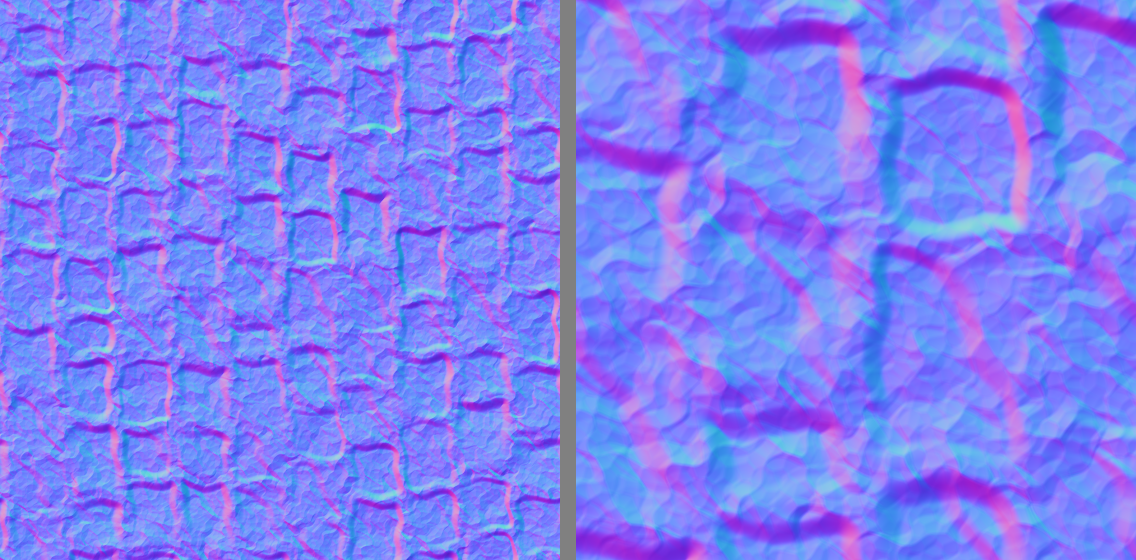
Left, the full canvas; right, a detail of the centre.
Reproduce this texture map procedurally as a WebGL 2 fragment shader.

```glsl
#version 300 es
precision highp float;

uniform vec2 u_resolution;
out vec4 fragColor;

const float TAU = 6.28319;
const vec2 STONES = vec2(10.0, 9.0);

vec2 hash2(vec2 p) {
    return fract(sin(vec2(dot(p, vec2(127.1, 311.7)), dot(p, vec2(269.5, 183.3)))) * 43758.5);
}

// Squared distance to the nearest jittered point, tiling over the canvas
float cellular(vec2 p, float count) {
    p *= count;
    vec2 cell = floor(p);
    float nearest = 4.0;
    for (int y = -1; y <= 1; y++) {
        for (int x = -1; x <= 1; x++) {
            vec2 c = cell + vec2(x, y);
            vec2 d = c + hash2(mod(c, count) + count) - p;
            nearest = min(nearest, dot(d, d));
        }
    }
    return nearest;
}

float roundedBox(vec2 p, vec2 halfSize, float radius) {
    vec2 q = abs(p) - halfSize + radius;
    return length(max(q, 0.0)) + min(max(q.x, q.y), 0.0) - radius;
}

// Lower joint of a stone, uneven along its column
float joint(float column, float row) {
    return row + 0.44 * (hash2(vec2(column, mod(row, STONES.y))).x - 0.5);
}

// Chipped rock: cellular layers bent by sines
float grain(vec2 p) {
    vec2 w = p + 0.006 * sin(TAU * (p.yx * vec2(11.0, 9.0) + p * vec2(5.0, 7.0)));
    w += 0.0025 * sin(TAU * (p.yx * vec2(37.0, 31.0) + p * vec2(13.0, 17.0)));
    return 0.0055 * cellular(w, 19.0)
         - 0.0032 * cellular(w.yx, 43.0)
         + 0.0011 * cellular(w, 74.0)
         - 0.0007 * cellular(p, 121.0);
}

float surface(vec2 p) {
    // Columns lean and waver
    vec2 g = p * STONES;
    g.x -= 0.13 + 0.08 * cos(TAU * p.y);
    g.x += 0.05 * sin(TAU * (3.0 * p.y + 2.0 * p.x)) + 0.025 * sin(TAU * (17.0 * p.y + 5.0 * p.x));
    float column = floor(g.x);
    float id = mod(column, STONES.x);

    // Each column slides and slopes on its own
    vec2 slide = hash2(vec2(id, 31.0));
    g.y += slide.x + 0.16 * (slide.y - 0.5) * (g.x - column - 0.5);
    g.y += 0.035 * sin(TAU * (13.0 * p.x + 4.0 * p.y));
    float row = floor(g.y);
    if (g.y < joint(id, row)) row -= 1.0;
    else if (g.y >= joint(id, row + 1.0)) row += 1.0;

    // Stone outline
    vec2 lo = vec2(column, joint(id, row));
    vec2 hi = vec2(column + 1.0, joint(id, row + 1.0));
    vec2 local = (g - 0.5 * (lo + hi)) / STONES;
    vec2 stone = vec2(id, mod(row, STONES.y));
    vec2 a = hash2(stone + 50.0);
    vec2 b = hash2(stone + 90.0);
    vec2 halfSize = 0.5 * (hi - lo) / STONES - 0.001 - 0.003 * a;
    float rough = grain(p);
    float d = roundedBox(local, halfSize, 0.012 + 0.008 * b.x) + 0.6 * rough;
    float mask = smoothstep(0.0, 0.010 + 0.009 * b.y, -d);

    // Crown, tilted face and an occasional broken corner
    vec2 tilt = vec2(0.065, 0.075) + 0.16 * (b - 0.5);
    float crown = 0.0045 + 0.0065 * a.x * a.x + dot(tilt, local);
    crown -= 0.9 * a.x * dot(local, local);
    float fold = local.x + 0.6 * local.y - 0.035 * a.x + 0.006 * sin(90.0 * local.y + TAU * b.x);
    crown -= 0.0055 * step(0.62, a.y) * smoothstep(-0.009, 0.009, fold);

    return mask * crown + rough * (1.5 - 0.5 * mask);
}

void main() {
    vec2 p = gl_FragCoord.xy / u_resolution;
    vec2 e = vec2(0.0013, 0.0);

    // Slope to normal, with the green axis pointing down
    vec2 slope = vec2(surface(p + e.xy) - surface(p - e.xy),
                      surface(p + e.yx) - surface(p - e.yx)) / (2.0 * e.x);
    vec3 normal = normalize(vec3(-slope.x, slope.y, 1.0));
    fragColor = vec4(normal * 0.5 + 0.5, 1.0);
}
```
